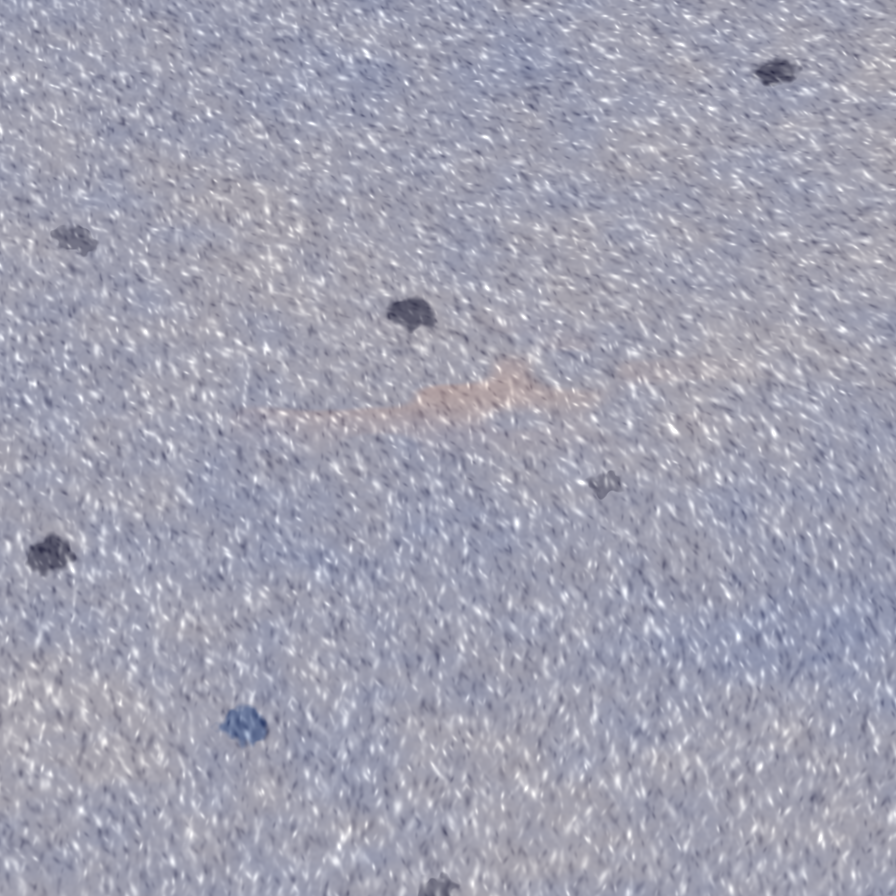
This texture is drawn by a three.js fragment shader. Its source:

```glsl
varying vec2 vUv;

const vec3 WARM_GREY = vec3(0.662, 0.652, 0.692);
const vec3 COOL_BLUE = vec3(0.565, 0.592, 0.698);
const vec3 PEACH = vec3(0.74, 0.64, 0.62);
const vec3 SPOT_DARK = vec3(0.29, 0.29, 0.37);
const vec3 SPOT_BLUE = vec3(0.33, 0.40, 0.56);
const vec3 GRAIN_TINT = vec3(1.0, 1.0, 0.88);
const float GRAIN_FREQ = 68.0;      // grains across the near edge
const float GRAIN_CONTRAST = 0.135;
const float GLINT_CONTRAST = 0.17;
const float GLINT_SHARE = 0.16;
const vec2 GRAIN_SIZE = vec2(0.52, 0.23);
const float ANGLE_JITTER = 1.1;
const int SPOT_COUNT = 7;
const float SPOT_RADIUS = 0.025;

float hash(vec2 p) {
  vec3 q = fract(vec3(p.xyx) * 0.1031);
  q += dot(q, q.yzx + 33.33);
  return fract((q.x + q.y) * q.z);
}

float noise(vec2 p) {
  vec2 i = floor(p);
  vec2 f = fract(p);
  f = f * f * (3.0 - 2.0 * f);
  float low = mix(hash(i), hash(i + vec2(1.0, 0.0)), f.x);
  float high = mix(hash(i + vec2(0.0, 1.0)), hash(i + 1.0), f.x);
  return mix(low, high, f.y);
}

float fbm(vec2 p) {
  float sum = 0.0;
  float weight = 0.5;
  for (int i = 0; i < 4; i++) {
    sum += weight * noise(p);
    p = p * 2.03 + 17.3;
    weight *= 0.5;
  }
  return sum / 0.9375;
}

// Direction of the grains, turning across the surface
float grainAngle(vec2 uv) {
  float nearAngle = mix(-1.15, -1.95, uv.x);
  float farAngle = mix(-0.9, -0.4, uv.x);
  return mix(nearAngle, farAngle, smoothstep(0.0, 0.9, uv.y));
}

// Elongated soft grains: x is signed relief, y is bright glints
vec2 grains(vec2 p, float angle, float seed) {
  vec2 cell = floor(p);
  vec2 total = vec2(0.0);
  for (int y = -1; y <= 1; y++) {
    for (int x = -1; x <= 1; x++) {
      vec2 id = cell + vec2(float(x), float(y));
      vec2 key = id + seed;
      vec2 d = p - id - vec2(hash(key), hash(key + 71.7));
      float turn = angle + ANGLE_JITTER * (hash(key + 23.1) - 0.5);
      float c = cos(turn);
      float s = sin(turn);
      float size = mix(0.7, 1.15, hash(key + 131.9));
      d = vec2(c * d.x + s * d.y, c * d.y - s * d.x) / (GRAIN_SIZE * size);
      float body = exp(-dot(d, d));
      float glint = step(1.0 - GLINT_SHARE, hash(key + 47.3));
      total += body * vec2(2.0 * hash(key + 97.5) - 1.0, glint);
    }
  }
  return total;
}

void main() {
  vec2 uv = vUv;

  // Broad cool and warm patches
  float patches = fbm(uv * vec2(4.0, 7.0) + 3.7);
  float mottle = fbm(uv * vec2(17.0, 27.0) + 41.0);
  float bandY = (uv.y - 0.34 - 0.05 * sin(uv.x * 6.0)) / 0.13;
  float band = exp(-bandY * bandY) * smoothstep(0.0, 0.55, uv.x);
  float farCorner = smoothstep(0.75, 1.0, uv.y) * (1.0 - 0.6 * uv.x);
  float cool = 0.26 + 0.4 * band + 0.4 * farCorner;
  cool += 0.9 * (patches - 0.5) + 0.8 * (mottle - 0.5);
  vec3 color = mix(WARM_GREY, COOL_BLUE, clamp(cool, 0.0, 1.0));

  // Faint peach stains across the middle
  vec2 stainPos = (uv - vec2(0.47, 0.57)) / vec2(0.24, 0.05);
  float stain = smoothstep(0.48, 0.75, noise(uv * vec2(14.0, 34.0) + 8.0));
  color = mix(color, PEACH, 0.65 * stain * exp(-dot(stainPos, stainPos)));

  // Grains shrink gently with distance
  vec2 ground = vec2((uv.x - 0.5) * (1.0 + 0.35 * uv.y), uv.y + 0.22 * uv.y * uv.y);
  ground = ground * GRAIN_FREQ + 100.0;
  float angle = grainAngle(uv);
  vec2 relief = grains(ground, angle, 0.0) + grains(ground * 1.37, angle, 211.0);
  float light = GRAIN_CONTRAST * relief.x + GLINT_CONTRAST * relief.y - 0.012;
  light += 0.03 * (noise(ground * 3.1) - 0.5);

  // Scattered dark spots with ragged edges, fainter after the first few
  float ragged = noise(uv * 85.0) + 0.5 * noise(uv * 170.0) - 0.75;
  for (int i = 0; i < SPOT_COUNT; i++) {
    float n = float(i);
    vec2 center = fract(vec2(0.055, 0.38) + n * vec2(0.405, 0.27));
    float faint = step(3.5, n);
    float radius = SPOT_RADIUS * mix(1.0, 0.7, faint) * (0.9 + 0.3 * hash(vec2(n, 5.0)));
    vec2 d = (uv - center) / vec2(1.1, mix(1.0, 0.6, center.y));
    float edge = length(d) / radius + ragged * mix(0.5, 1.1, faint);
    float cover = (1.0 - smoothstep(0.7, 1.15, edge)) * mix(0.8, 0.5, faint);
    vec3 tint = mix(SPOT_DARK, SPOT_BLUE, step(2.5, n) * (1.0 - faint));
    color = mix(color, tint, cover);
  }

  gl_FragColor = vec4(clamp(color + light * GRAIN_TINT, 0.0, 1.0), 1.0);
}
```
